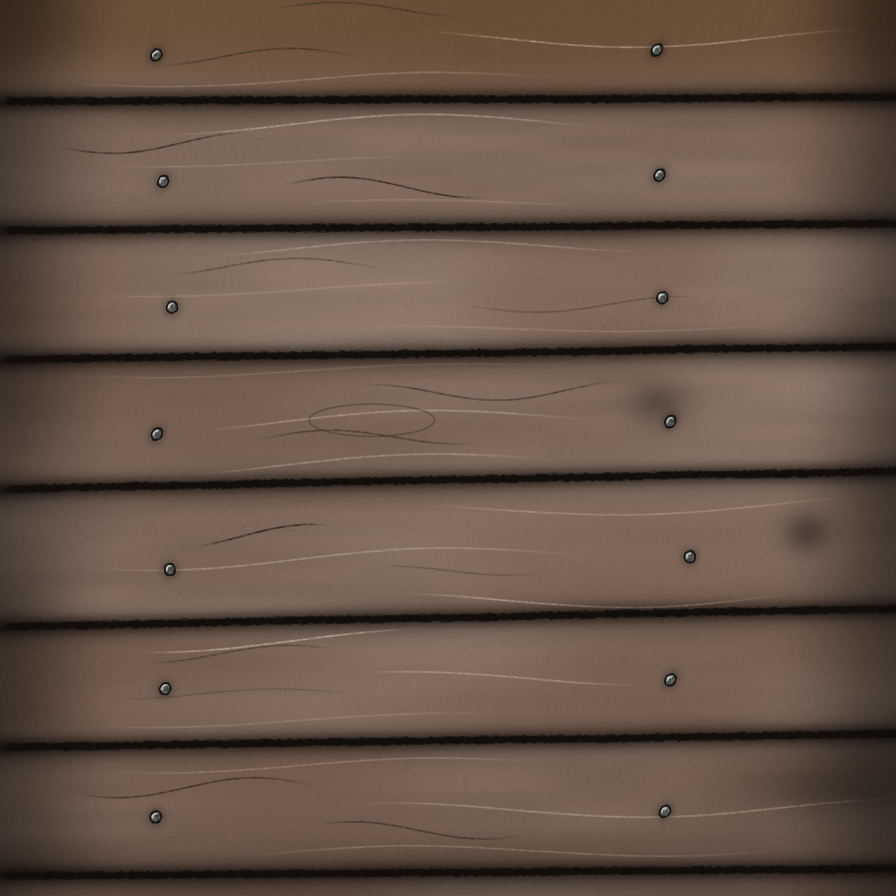
A WebGL 2 fragment shader for this texture:

```glsl
#version 300 es
precision highp float;
// Weathered wooden boards: seven slightly tilted dark seams, two nails per board,
// soft stretched-noise stains, and thin pale and dark scratches.
// Boards are indexed from the top; every variation is derived from the index.
uniform vec2 u_resolution;
out vec4 outColor;

float hash(vec2 p) {
  vec3 q = fract(p.xyx * vec3(0.1031, 0.1030, 0.0973));
  q += dot(q, q.yzx + 33.33);
  return fract((q.x + q.y) * q.z);
}

float noise(vec2 p) {
  vec2 i = floor(p), f = fract(p);
  f = f * f * f * (f * (f * 6.0 - 15.0) + 10.0);
  return mix(mix(hash(i), hash(i + vec2(1, 0)), f.x),
             mix(hash(i + vec2(0, 1)), hash(i + vec2(1, 1)), f.x), f.y);
}

// Soft elliptical blot, 1 at its centre
float blot(vec2 p, vec2 center, vec2 size) {
  vec2 q = (p - center) / size;
  return exp(-dot(q, q));
}

// Height of the seam below board k, measured down from the top edge
float seamY(float k, float x) {
  float tilt = 0.013 - 0.008 * cos(k * 0.9);
  float wobble = 0.001 * (noise(vec2(x * 9.0, k * 7.0)) - 0.5);
  return 0.1135 + 0.144 * k + 0.010 * exp(-3.0 * (k - 4.0) * (k - 4.0)) - tilt * x + wobble;
}

// Thin curved stroke that fades at both ends and breaks up along its length
float scratch(vec2 p, vec2 start, float len, float bend, float turns, float phase, float px) {
  float t = (p.x - start.x) / len;
  float angle = turns * t + phase;
  float slope = bend * turns * cos(angle) / len;
  float d = abs(p.y - start.y - bend * sin(angle)) / sqrt(1.0 + slope * slope);
  float fade = smoothstep(0.0, 0.25, t) * (1.0 - smoothstep(0.7, 1.0, t));
  float grit = 0.4 + 0.6 * noise(p * vec2(330.0, 500.0));
  return fade * grit * (1.0 - smoothstep(0.0, 0.0012 + px, d));
}

vec3 woodColor(vec2 p, float board, float v) {
  float broad = noise(vec2(p.x * 3.5 + board * 5.3, p.y * 7.0));
  float streak = noise(vec2(p.x * 4.0 + board * 17.0, v * 3.0 + board * 9.0));
  float fine = noise(vec2(p.x * 9.0, v * 9.0 + board * 31.0));
  vec3 color = mix(vec3(0.41, 0.325, 0.27), vec3(0.53, 0.45, 0.40), 0.55 * broad + 0.45 * streak);
  color *= 0.97 + 0.06 * fine;
  // Warm stains, strongest along the top board
  float warm = smoothstep(0.5, 0.9, noise(vec2(p.x * 3.0 + 4.0, p.y * 6.0 + board * 3.0)));
  color = mix(color, vec3(0.43, 0.33, 0.27), 0.5 * warm);
  color = mix(color, vec3(0.40, 0.29, 0.19), 0.75 * (1.0 - smoothstep(0.02, 0.16, p.y)));
  // Paler worn centre, darker board edges and canvas sides
  color += 0.05 * blot(p, vec2(0.62, 0.47), vec2(0.4, 0.25));
  color *= 0.86 + 0.14 * smoothstep(0.0, 0.28, v) * (1.0 - 0.5 * smoothstep(0.75, 1.0, v));
  float side = min(p.x, 1.0 - p.x) + 0.05 * (broad - 0.5);
  color *= mix(0.52, 1.0, smoothstep(-0.03, 0.14, side));
  color *= 0.82 + 0.18 * smoothstep(0.0, 0.12, 1.0 - p.y);
  // Knots
  color *= 1.0 - 0.35 * blot(p, vec2(0.90, 0.595), vec2(0.025, 0.022));
  color *= 1.0 - 0.28 * blot(p, vec2(0.735, 0.45), vec2(0.032, 0.025));
  color *= 1.0 - 0.25 * blot(p, vec2(0.94, 0.88), vec2(0.12, 0.05));
  return color;
}

// Small grey domed head with a dark rim and a bright crescent
vec3 addNail(vec3 color, vec2 p, vec2 center, float seed, float px) {
  vec2 q = p - center;
  q.x += q.y * 0.4 * (hash(vec2(seed, 2)) - 0.3);
  q.x *= 1.1;
  float r = length(q) + 0.001 * (noise(q * 300.0 + seed * 11.0) - 0.5);
  color *= 1.0 - 0.4 * exp(-r * r / 0.00009);
  vec3 metal = mix(vec3(0.32, 0.32, 0.31), vec3(0.07), smoothstep(0.0045, 0.0065, r));
  metal *= 0.7 + 0.6 * noise(q * 450.0 + seed);
  float crescent = 1.0 - smoothstep(0.0005, 0.0013 + px, abs(r - 0.0038));
  metal += 0.4 * crescent * smoothstep(-0.1, 0.8, dot(normalize(q + 1e-6), vec2(-0.7, -0.7)));
  return mix(color, metal, 1.0 - smoothstep(0.0075 - px, 0.0075 + px, r));
}

void main() {
  vec2 p = gl_FragCoord.xy / u_resolution;
  p.y = 1.0 - p.y;
  float px = 0.7 / min(u_resolution.x, u_resolution.y);

  // Board index and position across the board
  float board = 0.0;
  for (float k = 0.0; k < 7.0; k++) board += step(seamY(k, p.x), p.y);
  float top = seamY(board - 1.0, p.x), bottom = seamY(board, p.x);
  vec3 color = woodColor(p, board, (p.y - top) / (bottom - top));

  // Scratches: three pale and two dark strokes per board
  for (float i = 0.0; i < 5.0; i++) {
    vec2 id = vec2(board * 3.0 + 1.0, i * 7.0 + 2.0);
    float a = hash(id), b = hash(id + 40.0), c = hash(id + 90.0);
    bool pale = i < 3.0;
    float row = pale ? 0.17 + 0.34 * i : 0.3 + 0.35 * (i - 3.0);
    vec2 start = vec2(0.05 + 0.5 * a, seamY(board, p.x) - 0.144 * (1.0 - row) + 0.012 * (b - 0.5));
    float len = pale ? 0.3 + 0.35 * c : 0.15 + 0.18 * c;
    float line = scratch(p, start, len, 0.004 + 0.008 * b, 3.0 + 4.0 * c, 6.3 * a, px);
    line *= (board > 6.0 ? 0.0 : 1.0) * (0.25 + 0.65 * b * b);
    color = mix(color, pale ? vec3(0.80, 0.73, 0.65) : vec3(0.13, 0.09, 0.07), line);
  }
  // Faint looped scratch on the fourth board
  vec2 loopP = (p - vec2(0.415, 0.469)) / vec2(0.07, 0.018);
  float loopD = abs(length(loopP) - 1.0) * length(loopP) / length(loopP / vec2(0.07, 0.018));
  color = mix(color, vec3(0.18, 0.13, 0.10), 0.35 * (1.0 - smoothstep(0.0, 0.001 + px, loopD)));

  // Seams with ragged edges and soft shadows, then the nails above each
  for (float k = 0.0; k < 7.0; k++) {
    float d = abs(p.y - seamY(k, p.x));
    float ragged = d + 0.0022 * (noise(p * vec2(260.0, 400.0)) - 0.5);
    color *= 1.0 - 0.55 * exp(-d * d / 0.00012);
    float core = (1.0 - smoothstep(0.0025, 0.005 + px, ragged)) * smoothstep(0.0, 0.012, p.x);
    color = mix(color, vec3(0.06, 0.048, 0.04), 0.95 * core);
    float bump = exp(-1.5 * (k - 4.0) * (k - 4.0));
    vec2 nail = vec2(0.172 + 0.022 * hash(vec2(k, 5)), 0.0);
    nail.y = seamY(k, nail.x) - 0.051 - 0.0023 * k;
    color = addNail(color, p, nail, k, px);
    nail.x = 0.733 + 0.003 * min(k, 3.0) + 0.028 * bump;
    nail.y = seamY(k, nail.x) - 0.054 - 0.002 * k;
    color = addNail(color, p, nail, k + 20.0, px);
  }
  color += 0.012 * (noise(p * 380.0) - 0.5);
  outColor = vec4(color, 1.0);
}
```
